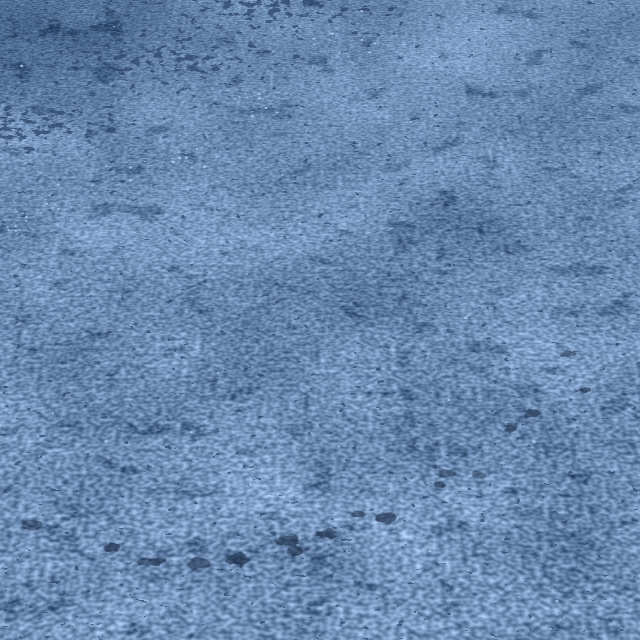
Reproduce this texture procedurally as a Shadertoy shader.

```glsl
// Blue, weathered ground seen at a slant: perspective-scaled gradient-noise
// grain over soft stains, with dark flecked patches, a diagonal trail of
// pale pebbles and a curved row of dark ragged spots.

const vec3 MID_BLUE    = vec3(0.415, 0.535, 0.69);
const vec3 TONE_TINT   = vec3(1.0, 1.04, 1.1);
const vec3 SPOT_COLOR  = vec3(0.17, 0.25, 0.36);
const vec3 FLECK_COLOR = vec3(0.18, 0.27, 0.42);
const vec3 PEBBLE_COLOR = vec3(0.70, 0.81, 0.92);
const float HORIZON = 2.3;
const float SPOT_COUNT = 18.0;

// Integer hash: two values in 0..1 per cell
vec2 hash2(vec2 cell) {
    const uint K = 1664525u;
    uvec2 q = uvec2(ivec2(cell)) * K + 12345u;
    q.x += q.y * K;
    q.y += q.x * K;
    q ^= q >> 16u;
    q.x += q.y * K;
    q.y += q.x * K;
    q ^= q >> 16u;
    return vec2(q >> 8u) / exp2(24.0);
}

vec2 gradientAt(vec2 cell) {
    float angle = 6.2832 * hash2(cell).x;
    return vec2(cos(angle), sin(angle));
}

float gradientNoise(vec2 p) {
    vec2 i = floor(p), f = p - i;
    vec2 u = f * f * f * (f * (f * 6.0 - 15.0) + 10.0);
    vec2 e = vec2(1.0, 0.0);
    float low  = mix(dot(gradientAt(i), f), dot(gradientAt(i + e), f - e), u.x);
    float high = mix(dot(gradientAt(i + e.yx), f - e.yx),
                     dot(gradientAt(i + e.xx), f - e.xx), u.x);
    return mix(low, high, u.y);
}

float fbm(vec2 p, int octaves) {
    float sum = 0.0, gain = 1.0;
    for (int i = 0; i < octaves; i++) {
        sum += gain * gradientNoise(p);
        p = mat2(1.6, 1.2, -1.2, 1.6) * p + 17.3;
        gain *= 0.55;
    }
    return sum;
}

// Soft elliptical mask, 1 at the centre
float blob(vec2 p, vec2 center, vec2 radius) {
    vec2 d = (p - center) / radius;
    return exp(-dot(d, d));
}

// Ground coordinates: grain shrinks and flattens with distance
vec2 groundPlane(vec2 uv) {
    float depth = 1.0 / (HORIZON - uv.y);
    return vec2((uv.x - 0.5) * depth, 3.5 * depth);
}

// Scattered round stones, one per cell at the given chance
float pebbles(vec2 p, float chance) {
    vec2 cell = floor(p);
    vec2 pick = hash2(cell + 51.0);
    float radius = mix(0.16, 0.42, pick.y * pick.y);
    vec2 center = mix(vec2(radius), vec2(1.0 - radius), hash2(cell + 907.0));
    float d = length(p - cell - center);
    return smoothstep(radius, radius * 0.45, d) * step(pick.x, chance);
}

// Ragged ellipses jittered along a shallow parabola
float spotTrail(vec2 uv) {
    float ragged = 0.55 * fbm(uv * vec2(60.0, 95.0), 3);
    float mask = 0.0;
    for (float i = 0.0; i < SPOT_COUNT; i++) {
        vec2 jitter = hash2(vec2(i, 7.0));
        vec2 shape = hash2(vec2(i, 23.0));
        float x = mix(0.02, 0.95, pow((i + jitter.x) / SPOT_COUNT, 0.8));
        float y = 0.13 + 0.75 * (x - 0.28) * (x - 0.28);
        y += (jitter.y - 0.5) * mix(0.025, 0.11, x * x);
        float size = mix(0.022, 0.012, x) * mix(0.6, 1.15, shape.x);
        float d = length((uv - vec2(x, y)) / (size * vec2(1.0, 0.5))) + ragged;
        mask = max(mask, smoothstep(1.15, 0.8, d) * mix(0.65, 1.0, shape.y));
    }
    return mask;
}

void mainImage(out vec4 fragColor, in vec2 fragCoord) {
    vec2 uv = fragCoord / iResolution.xy;
    vec2 ground = groundPlane(uv);

    // Fine grain, calmer towards the top
    float grain = gradientNoise(ground * 235.0)
                + 0.6 * gradientNoise(ground * 120.0 + 40.0);
    float tone = grain * mix(0.27, 0.15, uv.y);

    // Broad stains, small smudges and the shaded upper-left corner
    tone += 0.11 * fbm(uv * vec2(4.0, 7.0) + 3.0, 4);
    tone -= 0.12 * smoothstep(0.2, 0.6, fbm(uv * vec2(15.0, 32.0), 4));
    tone -= 0.11 * smoothstep(0.9, 1.3, uv.y + 0.25 - 0.5 * uv.x);
    tone -= 0.04 * blob(uv, vec2(0.47, 0.55), vec2(0.22, 0.08));
    vec3 color = MID_BLUE + (tone + 0.022) * TONE_TINT;

    // Dark flecks gathered in patches
    float patches = blob(uv, vec2(0.04, 0.80), vec2(0.11, 0.035))
                  + 0.8 * blob(uv, vec2(0.27, 0.91), vec2(0.16, 0.045))
                  + blob(uv, vec2(0.44, 0.99), vec2(0.13, 0.025));
    float flecks = fbm(uv * vec2(55.0, 105.0) + 9.0, 3) + 0.5 * min(patches, 1.0);
    color = mix(color, FLECK_COLOR, 0.75 * smoothstep(0.45, 0.65, flecks));

    // Pale pebbles along a rising diagonal
    float trail = uv.y - (0.655 + 0.3 * uv.x + 0.4 * uv.x * uv.x);
    float clumps = smoothstep(-0.25, 0.35, gradientNoise(uv * 11.0 + 5.0));
    float trailMask = exp(-trail * trail / 0.0009) * smoothstep(0.72, 0.55, uv.x);
    float stones = pebbles(uv * vec2(105.0, 140.0), 0.003 + 0.35 * trailMask * clumps);
    color = mix(color, PEBBLE_COLOR, 0.8 * stones);

    // Dark spots
    color = mix(color, SPOT_COLOR + 0.3 * tone, 0.88 * spotTrail(uv));
    fragColor = vec4(clamp(color, 0.0, 1.0), 1.0);
}
```
